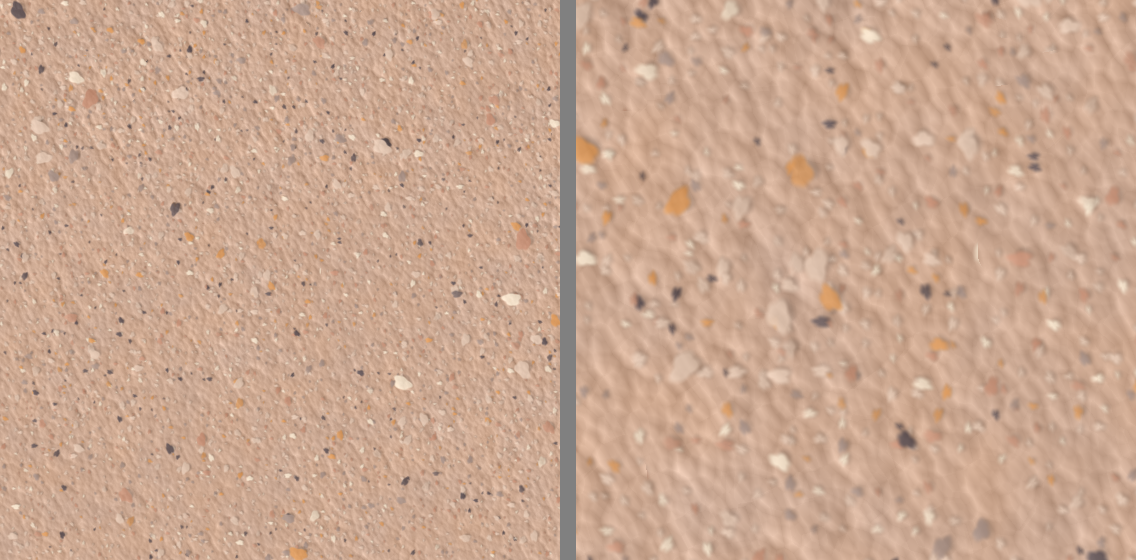
Left, the full canvas; right, a detail of the centre.
Give the GLSL for this texture, as a Shadertoy shader.

```glsl
// Draws sunlit sandy ground: slanted gritty relief strewn with small coloured stones.

const vec3 SAND = vec3(0.805, 0.665, 0.575);
const vec3 PALE = vec3(0.89, 0.78, 0.70);
const vec3 CREAM = vec3(0.95, 0.88, 0.79);
const vec3 PINK = vec3(0.79, 0.58, 0.48);
const vec3 ORANGE = vec3(0.87, 0.61, 0.37);
const vec3 GREY = vec3(0.67, 0.58, 0.54);
const vec3 SLATE = vec3(0.39, 0.34, 0.35);

const vec2 AWAY = vec2(0.86, 0.51);      // direction away from the sun
const vec2 RIDGE = vec2(0.51, -0.86);    // direction of the relief strokes
const float RIDGE_STRETCH = 0.62;
const float RELIEF_STEP = 0.3;           // in cells
const float EDGE = 0.0022;               // softness of stone outlines
const int STONE_LAYERS = 4;
const float LARGEST_CELLS = 20.0;        // cells across for the largest stones
const float LAYER_RATIO = 1.7;

vec3 hash3(vec2 p) {
    vec3 q = fract(p.xyx * vec3(0.1031, 0.1030, 0.0973));
    q += dot(q, q.yxz + 33.33);
    return fract((q.xxy + q.yzz) * q.zyx);
}

// Cellular noise: squared distance to the nearest point, and that point's random value
vec2 cellular(vec2 p) {
    vec2 cell = floor(p);
    vec2 nearest = vec2(9.0, 0.0);
    for (int y = -1; y <= 1; y++)
    for (int x = -1; x <= 1; x++) {
        vec2 id = cell + vec2(x, y);
        vec3 rnd = hash3(id);
        vec2 d = id + rnd.xy - p;
        float dist = dot(d, d);
        if (dist < nearest.x) nearest = vec2(dist, rnd.z);
    }
    return nearest;
}

// Slope of the grain bumps towards the sun, plus a slight tone per grain
float relief(vec2 uv, float cells) {
    vec2 p = vec2(dot(uv, AWAY), dot(uv, RIDGE) * RIDGE_STRETCH) * cells + cells + 200.0;
    vec2 offset = vec2(RELIEF_STEP, 0.0);
    vec2 near = cellular(p - offset);
    vec2 far = cellular(p + offset);
    return near.x - far.x + 0.15 * (near.y + far.y - 1.0);
}

// Broad uneven patches from layered sines, about -1 to 1
float patches(vec2 p) {
    float sum = 0.0;
    float weight = 0.5;
    for (int i = 0; i < 4; i++) {
        p = mat2(0.8, 0.6, -0.6, 0.8) * p * 1.6 + 1.7;
        sum += weight * sin(p.x + 1.3 * sin(p.y)) * cos(p.y * 0.8);
        weight *= 0.7;
    }
    return sum;
}

vec3 stoneColour(float pick) {
    if (pick < 0.47) return PALE;
    if (pick < 0.62) return CREAM;
    if (pick < 0.76) return PINK;
    if (pick < 0.84) return ORANGE;
    if (pick < 0.94) return GREY;
    return SLATE;
}

// Lays one grid of scattered, irregular stones with shadows over the ground
vec3 addStones(vec3 ground, vec2 uv, float cells, float density, float seed) {
    vec2 p = uv * cells;
    vec2 cell = floor(p);
    float soft = EDGE * cells;
    for (int y = -1; y <= 1; y++)
    for (int x = -1; x <= 1; x++) {
        vec2 id = cell + vec2(x, y);
        vec3 place = hash3(id + seed);
        vec3 look = hash3(id + seed + 71.0);
        if (place.z > density) continue;

        float radius = mix(0.13, 0.31, look.x * look.x);
        float turn = 2.1 + 2.4 * (look.y - 0.5);
        vec2 axis = vec2(cos(turn), sin(turn));
        vec2 d = p - id - 0.2 - 0.6 * place.xy;
        vec2 local = vec2(dot(d, axis) * 0.8, dot(d, vec2(-axis.y, axis.x)) * 1.2);
        float angle = atan(local.y, local.x + 1e-5);
        float outline = radius * (1.0 + 0.12 * sin(3.0 * angle + 40.0 * look.x)
                                      + 0.07 * sin(5.0 * angle + 30.0 * look.y));

        float shadow = 1.0 - smoothstep(-soft, soft * 1.5, length(d - AWAY * radius * 0.45) - outline * 0.85);
        float body = 1.0 - smoothstep(-soft, soft, length(local) - outline);
        float facing = -dot(d, AWAY) / radius;
        vec3 stone = stoneColour(look.z) + 0.035 * facing + 0.05 * (look.y - 0.5);
        ground *= 1.0 - 0.16 * shadow;
        ground = mix(ground, stone, body * mix(0.6, 0.95, look.x));
    }
    return ground;
}

void mainImage(out vec4 fragColor, in vec2 fragCoord) {
    vec2 uv = fragCoord / iResolution.y;
    float broad = patches(uv * 5.0);
    float grit = clamp(0.85 + 0.3 * uv.y + 0.2 * broad, 0.6, 1.3);

    // Stones sit in the sand, so the relief is added over them at reduced strength
    float slope = 0.06 * relief(uv, 46.0) + 0.11 * relief(uv, 105.0) + 0.05 * relief(uv, 185.0);
    vec3 colour = SAND + 0.012 * broad + 0.65 * slope * grit;
    colour += vec3(0.012, 0.0, -0.012) * patches(uv * 19.0 + 4.0);

    float cells = LARGEST_CELLS * pow(LAYER_RATIO, float(STONE_LAYERS - 1));
    for (int i = STONE_LAYERS - 1; i >= 0; i--) {
        float density = (0.10 + 0.09 * float(i)) * grit;
        colour = addStones(colour, uv, cells, density, 13.0 + 37.0 * float(i));
        cells /= LAYER_RATIO;
    }
    colour += 0.35 * slope * grit;

    fragColor = vec4(clamp(colour, 0.0, 1.0), 1.0);
}
```
